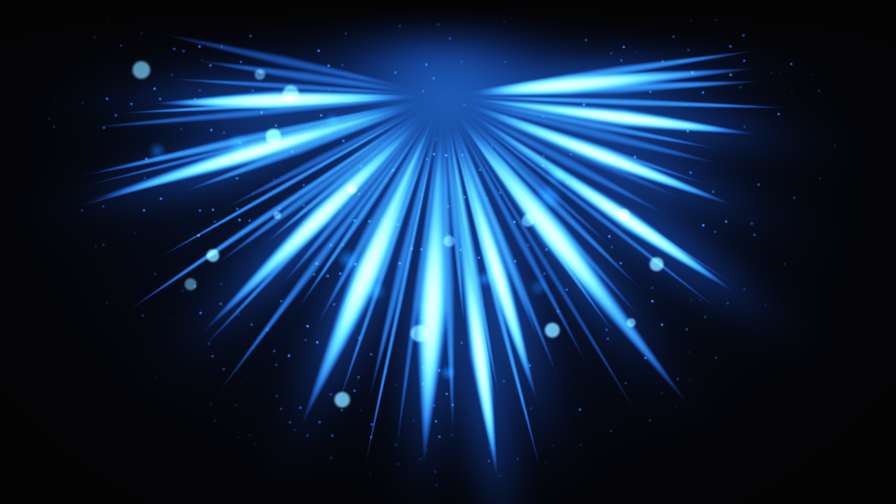
Give the GLSL for this background, as a WebGL 2 fragment shader.

```glsl
#version 300 es
precision highp float;
// A downward fan of glowing blue light beams with floating discs and dust on black.
uniform vec2 u_resolution;
out vec4 outColor;

const float FAN_RAYS = 54.0;
const float DISCS = 26.0;

// Principal beams: angle below the horizon (degrees), core distance, length, half width
const vec4 BEAMS[12] = vec4[12](
  vec4(178.5, .33, .58, .022), vec4(163.5, .39, .74, .024),
  vec4(135.5, .34, .68, .026), vec4(113.3, .38, .72, .036),
  vec4(93.0, .42, .74, .038), vec4(82.0, .52, .77, .023),
  vec4(73.0, .37, .64, .024), vec4(51.6, .35, .79, .032),
  vec4(34.0, .44, .70, .022), vec4(20.7, .34, .62, .020),
  vec4(7.0, .36, .63, .020), vec4(-5.0, .25, .63, .022));

float hash(vec2 p) {
  vec3 q = fract(vec3(p.xyx) * .1031);
  q += dot(q, q.yzx + 33.33);
  return fract((q.x + q.y) * q.z);
}

vec2 direction(float degreesDown) {
  float a = radians(degreesDown);
  return vec2(cos(a), -sin(a));
}

// Distance along and across a ray
vec2 rayFrame(vec2 d, float degreesDown) {
  vec2 dir = direction(degreesDown);
  return vec2(dot(d, dir), dir.x * d.y - dir.y * d.x);
}

// Spindle that widens up to its core and then tapers to a point
float spindle(vec2 q, float core, float len, float halfWidth, float pixel) {
  float taper = clamp(min(q.x / core, (len - q.x) / (len - core)), 0.0, 1.0);
  float w = halfWidth * taper + pixel;
  float body = 1.0 - smoothstep(0.0, w, abs(q.y));
  return body * smoothstep(0.0, .55, taper) * smoothstep(.04, .2, q.x);
}

float beam(vec2 d, vec4 b, float pixel) {
  vec2 q = rayFrame(d, b.x);
  float shape = spindle(q, b.y, b.z, b.w, pixel);
  float along = (q.x - b.y) / .11;
  float core = exp(-along * along) * exp(-pow(q.y / (b.w * .5), 2.0));
  vec2 h = vec2(q.x - b.y * 1.15, q.y) / vec2(.2, .055);
  return shape * 1.1 + shape * core * 8.0 + .17 * exp(-dot(h, h));
}

// Thin secondary rays spread evenly with jitter
float fan(vec2 d, float pixel) {
  float sum = 0.0;
  for (float i = 0.0; i < FAN_RAYS; i++) {
    float angle = mix(-11.0, 194.0, (i + hash(vec2(i, 3.0))) / FAN_RAYS);
    float len = mix(.45, .78, hash(vec2(i, 11.0)));
    float halfWidth = mix(.005, .013, hash(vec2(i, 17.0)));
    float power = mix(.25, .9, hash(vec2(i, 29.0)));
    sum += power * spindle(rayFrame(d, angle), len * .55, len, halfWidth, pixel);
  }
  return sum;
}

// Translucent discs, some crisp and some blurred
vec3 discs(vec2 d, float pixel) {
  vec3 sum = vec3(0.0);
  for (float i = 0.0; i < DISCS; i++) {
    float angle = mix(-12.0, 192.0, hash(vec2(i, 41.0)));
    float reach = mix(.2, .64, hash(vec2(i, 47.0)));
    float radius = mix(.007, .018, hash(vec2(i, 53.0)));
    float blur = hash(vec2(i, 59.0));
    float dist = length(d - direction(angle) * reach);
    float edge = pixel + radius * (blur < .5 ? .15 : .9);
    float disc = 1.0 - smoothstep(radius - edge, radius + edge, dist);
    vec3 tint = blur < .5 ? vec3(.4, .68, .8) : vec3(.03, .25, .5);
    sum += disc * tint * mix(.55, 1.0, hash(vec2(i, 61.0)));
  }
  return sum;
}

// Sparse specks, one candidate in each grid cell
float dust(vec2 d, float pixel) {
  vec2 cell = floor(d * 38.0);
  vec2 spot = .2 + .6 * vec2(hash(cell + 71.0), hash(cell + 137.0));
  float dist = length(fract(d * 38.0) - spot) / 38.0;
  float speck = 1.0 - smoothstep(.001, .002 + pixel, dist);
  float lit = step(.84, hash(cell + 211.0)) * hash(cell + 307.0);
  return speck * lit * (1.0 - smoothstep(.55, .85, length(d)));
}

void main() {
  vec2 p = (gl_FragCoord.xy - .5 * u_resolution) / u_resolution.y;
  float pixel = 1.0 / u_resolution.y;
  vec2 d = p - vec2(-.009, .31);

  // Haze around the source and behind the fan
  vec2 haze = p - vec2(-.01, .12);
  float energy = .32 * exp(-dot(d, d) * 40.0);
  energy += .12 * exp(-dot(haze * haze, vec2(3.8, 7.0)));

  for (int i = 0; i < 12; i++) energy += beam(d, BEAMS[i], pixel);
  energy += fan(d, pixel) + dust(d, pixel) * .7;
  energy *= 1.0 - smoothstep(.36, .5, p.y);

  // Exposure turns energy into navy, blue, cyan and white
  vec3 color = 1.0 - exp(-energy * vec3(.22, .9, 2.6));
  color += discs(d, pixel) * (1.0 - color * .5);
  outColor = vec4(min(color + vec3(.014, .01, .012), 1.0), 1.0);
}
```
